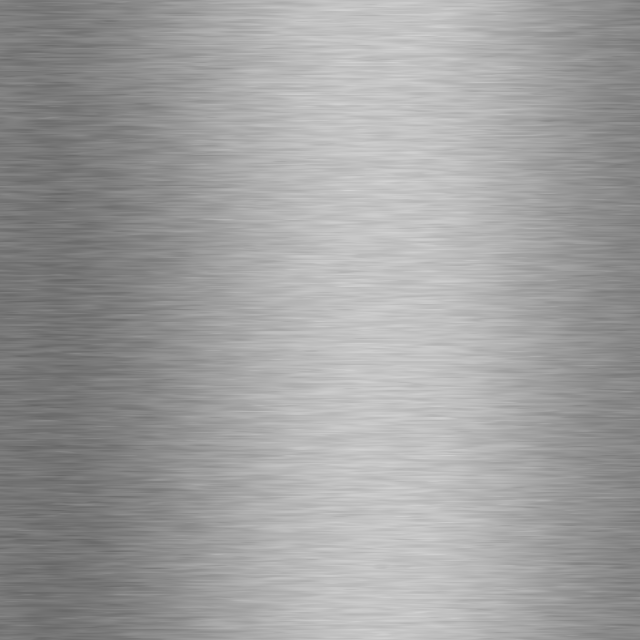
A WebGL 2 fragment shader for this texture:

```glsl
#version 300 es
precision highp float;

// Brushed metal sheet: a soft vertical highlight right of centre fades to
// dark grey sides, overlaid with fine horizontal grain made of several
// layers of stretched value noise, each row shifted by a random amount.

uniform vec2 u_resolution;
out vec4 fragColor;

float hash(vec2 p) {
    vec3 q = fract(vec3(p.xyx) * 0.1031);
    q += dot(q, q.yzx + 33.33);
    return fract((q.x + q.y) * q.z);
}

// Noise along one row, with a random start so that cells never line up
float rowNoise(float x, float row) {
    x += 37.0 * hash(vec2(row, 7.0));
    float cell = floor(x);
    float t = smoothstep(0.0, 1.0, x - cell);
    return mix(hash(vec2(cell, row)), hash(vec2(cell + 1.0, row)), t) - 0.5;
}

// Horizontal scratches: blend between neighbouring rows
float streaks(vec2 p) {
    float row = floor(p.y);
    float t = smoothstep(0.0, 1.0, p.y - row);
    return mix(rowNoise(p.x, row), rowNoise(p.x, row + 1.0), t);
}

// Broad light reflected by the sheet, slightly wider and brighter at the top
float sheen(vec2 uv) {
    float top = smoothstep(0.5, 1.0, uv.y);
    float x = uv.x + 0.03 * top * (1.0 - uv.x);
    float rise = smoothstep(0.07, 0.58, x);
    float fall = smoothstep(0.63, 1.03, uv.x);
    float edge = 0.015 * (1.0 - smoothstep(0.0, 0.1, uv.x));
    return 0.45 + 0.315 * rise - 0.25 * fall + edge + 0.025 * top * (1.0 - rise);
}

void main() {
    vec2 uv = gl_FragCoord.xy / u_resolution;

    // Short hairlines at several lengths, over very faint bands
    float grain = 0.0;
    grain += 0.055 * streaks(uv * vec2(22.0, 490.0));
    grain += 0.045 * streaks(uv * vec2(36.0, 380.0) + vec2(5.0, 501.0));
    grain += 0.040 * streaks(uv * vec2(17.0, 260.0) + vec2(2.0, 907.0));
    grain += 0.016 * streaks(uv * vec2(14.0, 130.0) + vec2(8.0, 1303.0));

    // The grain also bends the light, which frays the highlight's sides
    float fray = 0.03 * streaks(uv * vec2(12.0, 170.0) + vec2(3.0, 1709.0));
    float light = sheen(uv + vec2(fray, 0.0));

    // Sparse bright and dark scratches
    float scratch = streaks(uv * vec2(20.0, 420.0) + vec2(11.0, 2111.0));
    grain += 0.035 * (smoothstep(0.34, 0.5, scratch) - smoothstep(0.34, 0.5, -scratch));

    fragColor = vec4(vec3(light + grain), 1.0);
}
```
